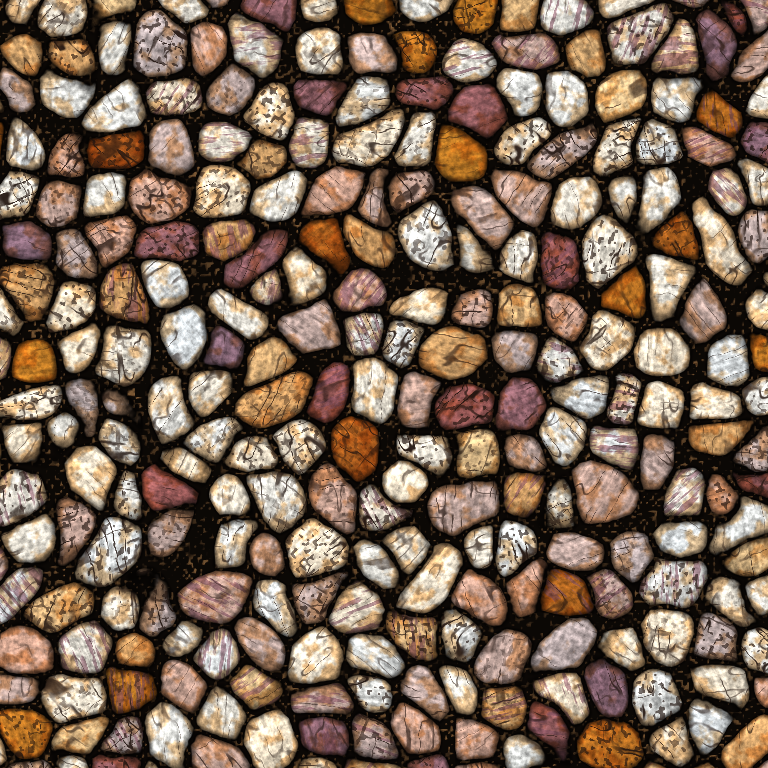
Write a Shadertoy shader that draws this texture.

```glsl
#define GRID 15.5
#define JITTER 0.72
#define GAP 0.042
#define ROUNDING 11.0
#define MAX_STRETCH 0.36
#define SIZE_SPREAD 0.16
#define CRACK_WIDTH 0.055
#define SAND_SCALE 17.0
#define LIGHT_DIR vec2(-0.45, 0.9)

float hash(vec2 p) {
    vec3 q = fract(p.xyx * 0.1031);
    q += dot(q, q.yzx + 33.33);
    return fract((q.x + q.y) * q.z);
}

vec2 hash2(vec2 p) {
    return vec2(hash(p + 17.3), hash(p + 71.9));
}

float noise(vec2 p) {
    vec2 i = floor(p), f = fract(p);
    f = f * f * (3.0 - 2.0 * f);
    return mix(mix(hash(i), hash(i + vec2(1, 0)), f.x),
               mix(hash(i + vec2(0, 1)), hash(i + vec2(1, 1)), f.x), f.y);
}

float fbm(vec2 p) {
    float sum = 0.0, amp = 0.53;
    for (int i = 0; i < 4; i++) {
        sum += amp * noise(p);
        p = mat2(1.6, 1.2, -1.2, 1.6) * p + 5.7;
        amp *= 0.5;
    }
    return sum;
}

mat2 rotate(float a) {
    return mat2(cos(a), sin(a), -sin(a), cos(a));
}

// Inner distance to the stone edge, from stretched cells with soft corners
float stoneField(vec2 p, out vec2 id, out vec2 local) {
    float nearest = 1e3, total = 0.0;
    for (int y = -2; y <= 2; y++)
    for (int x = -2; x <= 2; x++) {
        vec2 cell = floor(p) + vec2(x, y);
        vec2 offset = p - cell - 0.5 - JITTER * (hash2(cell) - 0.5);
        float stretch = 1.0 + MAX_STRETCH * hash(cell + 3.1);
        vec2 q = rotate(6.2832 * hash(cell + 9.4)) * offset;
        vec2 a = abs(q * vec2(1.0 / stretch, stretch)) + 1e-4;
        float dist = pow(dot(pow(a, vec2(2.6)), vec2(1)), 1.0 / 2.6);
        dist += SIZE_SPREAD * (hash(cell + 41.0) - 0.5);
        total += exp(-ROUNDING * dist);
        if (dist < nearest) {
            nearest = dist;
            id = cell;
            local = offset;
        }
    }
    float others = max(total - exp(-ROUNDING * nearest), 1e-9);
    float second = -log(others) / ROUNDING;
    return min(0.5 * (second - nearest) - GAP, 0.62 - nearest);
}

// Mineral families: pale, mauve grey, tan, purple, ochre
vec3 mineral(vec2 id) {
    float kind = hash(id + 123.0), tint = hash(id + 57.0);
    vec3 c = mix(vec3(0.82, 0.84, 0.85), vec3(0.92, 0.86, 0.76), tint);
    if (kind > 0.54) c = mix(vec3(0.68, 0.63, 0.63), vec3(0.78, 0.61, 0.53), tint);
    if (kind > 0.74) c = mix(vec3(0.84, 0.73, 0.55), vec3(0.76, 0.57, 0.36), tint);
    if (kind > 0.87) c = mix(vec3(0.50, 0.39, 0.45), vec3(0.58, 0.34, 0.33), tint);
    if (kind > 0.94) c = mix(vec3(0.72, 0.47, 0.15), vec3(0.58, 0.29, 0.10), tint);
    return c;
}

vec3 stoneColor(vec2 id, vec2 local, float d) {
    vec2 seed = 40.0 * hash2(id + 5.0);
    vec2 u = rotate(6.2832 * hash(id + 31.0)) * local;
    float wear = hash(id + 83.0);
    float patches = fbm(u * 4.0 + seed);
    float grain = fbm(u * 13.0 + seed.yx);
    float strata = fbm(u * vec2(2.5, 14.0) + seed);
    vec3 col = mineral(id);

    // Rusty stains near the rim and violet veins on some stones
    float stain = smoothstep(0.48, 0.72, patches + 0.22 * (1.0 - smoothstep(0.0, 0.15, d)));
    col = mix(col, col * vec3(0.88, 0.70, 0.48), 0.75 * stain);
    float vein = smoothstep(0.5, 0.65, strata) * step(0.8, hash(id + 64.0));
    col = mix(col, vec3(0.40, 0.25, 0.30), 0.65 * vein);

    // Grain, layering and soft light across the dome
    col *= 1.0 + 0.75 * (grain - 0.5) + 0.45 * (strata - 0.5);
    col *= 1.0 + 0.22 * dot(local, LIGHT_DIR);
    col *= mix(0.42, 1.06, smoothstep(-0.01, 0.10, d));

    // Long cracks, cross cracks and pits
    vec2 bent = u + 0.12 * (patches - 0.5);
    float along = abs(noise(bent * vec2(1.3, 6.0) + seed) - 0.5);
    float across = abs(noise(bent * vec2(5.0, 1.5) + seed.yx) - 0.5);
    float crack = 1.0 - smoothstep(0.2, 1.0, along / CRACK_WIDTH);
    crack = max(crack, 0.7 * (1.0 - smoothstep(0.2, 1.0, across / CRACK_WIDTH)) * step(0.45, wear));
    crack *= smoothstep(0.3, 0.55, noise(u * 3.0 - seed)) * (0.35 + 0.6 * wear);
    float pits = smoothstep(0.67, 0.78, noise(u * 15.0 + seed)) * smoothstep(0.4, 0.9, wear);
    return mix(col, vec3(0.13, 0.08, 0.06), max(crack, 0.65 * pits));
}

// Dark bedding with sparse golden grains
vec3 sandColor(vec2 p) {
    float specks = smoothstep(0.60, 0.88, noise(p * SAND_SCALE));
    vec3 grainTint = mix(vec3(0.30, 0.19, 0.10), vec3(0.55, 0.40, 0.24), hash(floor(p * SAND_SCALE)));
    return mix(vec3(0.045, 0.03, 0.02), grainTint, specks * (0.35 + 0.6 * noise(p * 2.0)));
}

void mainImage(out vec4 fragColor, in vec2 fragCoord) {
    vec2 p = fragCoord / iResolution.y * GRID;
    float pixel = GRID / iResolution.y;
    vec2 warped = p + 0.35 * (vec2(noise(p * 0.6), noise(p * 0.6 + 50.0)) - 0.5);

    vec2 id, local;
    float d = stoneField(warped + 20.0, id, local);
    d += 0.05 * (noise(p * 4.0) - 0.5) + 0.02 * (noise(p * 11.0) - 0.5);

    // Contact shadow, then stones with smooth outlines
    vec3 col = sandColor(p) * mix(1.0, 0.35, smoothstep(-0.07, 0.0, d));
    float cover = smoothstep(-0.7 * pixel, 0.7 * pixel, d);
    col = mix(col, stoneColor(id, local, d), cover);
    fragColor = vec4(clamp(col, 0.0, 1.0), 1.0);
}
```
